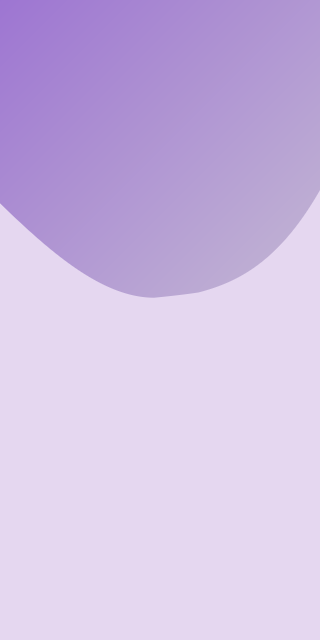
A WebGL 1 fragment shader for this background:

```glsl
precision highp float;

uniform vec2 u_resolution;

// Cubic through points a and b with the given end slopes
float hermite(float x, vec2 a, vec2 b, float slopeA, float slopeB) {
  float w = b.x - a.x;
  float t = (x - a.x) / w;
  float s = 1.0 - t;
  return mix(a.y, b.y, t * t * (3.0 - 2.0 * t))
       + w * t * s * (s * slopeA - t * slopeB);
}

// Depth of the wave's lower edge, measured down from the top
float waveEdge(float x) {
  vec2 lowest = vec2(0.482, 0.4652);
  vec2 shoulder = vec2(0.62, 0.457);
  if (x < lowest.x) return hermite(x, vec2(0.0, 0.3177), lowest, 0.485, 0.0);
  if (x < shoulder.x) return hermite(x, lowest, shoulder, -0.05, -0.075);
  return hermite(x, shoulder, vec2(1.0, 0.297), -0.13, -0.875);
}

void main() {
  vec2 p = gl_FragCoord.xy / u_resolution;
  p.y = 1.0 - p.y;

  // Diagonal violet gradient inside the wave
  float along = clamp(p.x * 0.61 + p.y * 1.22, 0.0, 1.0);
  vec3 violet = mix(vec3(0.617, 0.46, 0.822), vec3(0.744, 0.68, 0.828), along);

  // Smooth edge, about one pixel wide across the slope
  vec2 pixel = 1.0 / u_resolution;
  float edge = waveEdge(p.x);
  float rise = (waveEdge(p.x + pixel.x) - edge) / pixel.y;
  float distPixels = (edge - p.y) / pixel.y / sqrt(1.0 + rise * rise);
  float cover = clamp(distPixels + 0.5, 0.0, 1.0);

  vec3 lavender = vec3(0.898, 0.845, 0.943);
  gl_FragColor = vec4(mix(lavender, violet, cover), 1.0);
}
```
